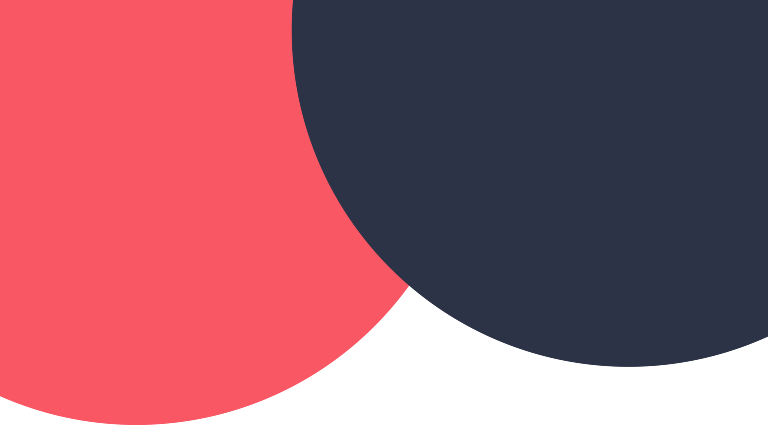
Reproduce this background procedurally as a WebGL 1 fragment shader.

```glsl
precision highp float;

uniform vec2 u_resolution;

// Antialiased coverage of a disc, in units of canvas height
float disc(vec2 p, vec2 center, float radius) {
    float edge = 0.5 / u_resolution.y;
    return 1.0 - smoothstep(-edge, edge, length(p - center) - radius);
}

void main() {
    vec2 p = gl_FragCoord.xy / u_resolution.y;
    float radius = 0.7724;

    vec3 white = vec3(1.0);
    vec3 coral = vec3(0.974, 0.342, 0.388);
    vec3 navy = vec3(0.174, 0.2, 0.274);

    // Coral disc on the left, overlapped by the navy disc on the right
    vec3 color = mix(white, coral, disc(p, vec2(0.3126, 0.7977), radius));
    color = mix(color, navy, disc(p, vec2(1.4414, 0.931), radius));

    gl_FragColor = vec4(color, 1.0);
}
```
